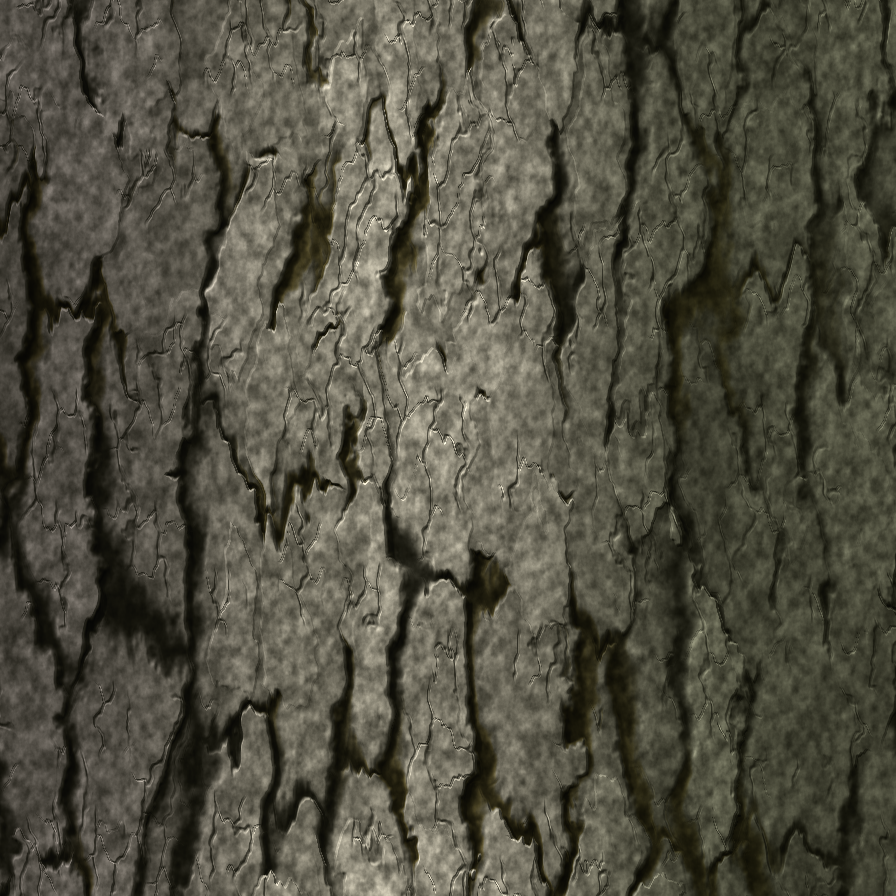
A Shadertoy shader for this texture:

```glsl
// Old tree bark: long, ragged vertical plates and flakes parted by dark furrows.
// Layers of stretched cellular noise, warped by value noise, build a height
// field, which is then lit from the upper left and tinted by depth.

const vec2  PLATE_GRID   = vec2(13.0, 3.2);   // plates across and up
const vec2  FLAKE_GRID   = vec2(17.0, 5.0);   // raised flakes on the plates
const vec2  SPLIT_GRID   = vec2(34.0, 13.0);  // fine broken splits
const float TOP_TIGHTNESS = 6.0;              // upper ends merge with the plate above
const float END_TIGHTNESS = 2.2;              // lower ends break off in a dark gap
const float SOFT_FLANK   = 0.48;              // width of the left flank
const float CRISP_FLANK  = 0.20;              // width of the right flank
const vec2  LUMP_SCALE   = vec2(52.0, 36.0);
const vec2  GRIT_SCALE   = vec2(125.0, 95.0);
const vec2  SHADOW_STEP  = vec2(-0.007, 0.008);
const float SLOPE_STEP   = 0.0022;
const float SLOPE_GAIN   = 2.1;
const float FURROW_TONE  = 0.075;
const float PLATE_TONE   = 0.37;
const vec3  OLIVE        = vec3(1.10, 1.00, 0.55);
const vec3  MOSS_GREY    = vec3(0.96, 1.00, 0.93);
const vec3  COOL_GREY    = vec3(1.00, 0.98, 1.05);

float hash(vec2 p) {
    vec3 q = fract(p.xyx * 0.1031);
    q += dot(q, q.yzx + 33.33);
    return fract((q.x + q.y) * q.z);
}

float noise(vec2 p) {
    vec2 i = floor(p), f = fract(p);
    f = f * f * (3.0 - 2.0 * f);
    return mix(mix(hash(i), hash(i + vec2(1, 0)), f.x),
               mix(hash(i + vec2(0, 1)), hash(i + vec2(1, 1)), f.x), f.y);
}

float fbm(vec2 p) {
    float sum = 0.0, weight = 0.533;
    for (int i = 0; i < 4; i++) {
        sum += weight * noise(p);
        p = mat2(0.96, 0.28, -0.28, 0.96) * p * 2.03 + 17.3;
        weight *= 0.5;
    }
    return sum;
}

// Seed of a cell; each column is slid by its own amount. Returns xy, id in z.
vec3 cellSeed(vec2 p, vec2 offset) {
    float column = floor(p.x) + offset.x;
    float slide = hash(vec2(column, 91.0)) * 5.0;
    vec2 cell = vec2(column, floor(p.y + slide) + offset.y);
    vec2 jitter = vec2(hash(cell + 7.1), hash(cell + 43.7)) - 0.5;
    return vec3(cell + 0.5 + jitter * vec2(0.7, 0.8) - vec2(0.0, slide), hash(cell + 71.9));
}

// x: distance to the cell edge, y: random id, z: side of the seed.
vec3 plates(vec2 p) {
    float nearest = 9.0, edge = 9.0;
    vec3 home = vec3(0.0);
    vec2 homeOffset = vec2(0.0);
    for (int i = -1; i <= 1; i++)
    for (int j = -1; j <= 1; j++) {
        vec3 seed = cellSeed(p, vec2(i, j));
        float d = length(seed.xy - p);
        if (d < nearest) { nearest = d; home = seed; homeOffset = vec2(i, j); }
    }
    for (int i = -1; i <= 1; i++)
    for (int j = -1; j <= 1; j++) {
        vec2 offset = vec2(i, j);
        if (offset == homeOffset) continue;
        float gap = length(cellSeed(p, offset).xy - p) - nearest;
        if (offset.x == homeOffset.x) gap *= offset.y > homeOffset.y ? TOP_TIGHTNESS : END_TIGHTNESS;
        edge = min(edge, gap);
    }
    return vec3(edge, home.z, p.x - home.x);
}

float barkHeight(vec2 p) {
    // Wandering ridges with ragged sides and torn ends
    vec2 q = p;
    q.x += 0.060 * (noise(p * vec2(5.0, 3.5)) - 0.5) + 0.040 * (fbm(p * vec2(32.0, 20.0)) - 0.5);
    q.y += 0.130 * (fbm(p * vec2(38.0, 10.0) + 5.0) - 0.5);

    // Plates: soft left flank, crisp right flank
    vec3 plate = plates(q * PLATE_GRID + 3.0);
    float edge = plate.x + 0.22 * (fbm(p * vec2(17.0, 9.0) + 60.0) - 0.5);
    float flank = mix(SOFT_FLANK, CRISP_FLANK, smoothstep(-0.25, 0.25, plate.z));
    float top = smoothstep(0.0, flank, edge) * (0.70 + 0.32 * plate.y);

    // Some cells of a second layer stand out as flakes
    vec3 flake = plates(q * FLAKE_GRID + 40.0);
    float raised = smoothstep(0.03, 0.19, flake.x) * step(0.50, flake.y);
    top = max(top, raised * (0.45 + 0.55 * flake.y));

    // Short splits, present in patches only
    float split = 1.0 - smoothstep(0.02, 0.13, plates(q * SPLIT_GRID + 70.0).x);
    top -= 0.34 * split * smoothstep(0.45, 0.60, noise(p * vec2(24.0, 15.0) + 31.0)) * top;

    // The right side of the trunk is shallower
    top = mix(top, 0.18 + 0.68 * top, smoothstep(0.62, 0.82, p.x));
    return top + 0.46 * (fbm(p * LUMP_SCALE) - 0.5);
}

void mainImage(out vec4 fragColor, in vec2 fragCoord) {
    vec2 p = fragCoord / iResolution.y;
    float h = barkHeight(p);
    float riseX = barkHeight(p + vec2(SLOPE_STEP, 0.0)) - h;
    float riseY = barkHeight(p + vec2(0.0, SLOPE_STEP)) - h;
    float shadow = clamp(barkHeight(p + SHADOW_STEP) - h - 0.08, 0.0, 0.7);

    // Depth, slope, cast shadow and grit
    float depth = clamp(h, 0.0, 1.1);
    float tone = FURROW_TONE + PLATE_TONE * depth;
    tone *= 1.0 + clamp(SLOPE_GAIN * (riseX - 0.9 * riseY), -0.55, 0.50);
    tone *= 1.0 - 0.70 * shadow;
    tone *= 1.0 + 1.0 * (fbm(p * GRIT_SCALE + 9.0) - 0.5);

    // Bright middle of the trunk, dim flanks
    float across = (p.x - 0.45) / 0.23;
    tone *= 0.78 + 0.44 * exp(-across * across) + 0.20 * (noise(p * 4.0 + 12.0) - 0.5);

    // Warm grey bark, olive furrows, cool left and mossy right flank
    vec3 color = vec3(tone, 0.968 * tone, max(0.90 * tone - 0.028, 0.50 * tone));
    float olive = (1.0 - smoothstep(0.15, 0.55, depth)) * smoothstep(0.45, 0.7, noise(p * vec2(9.0, 3.0) + 80.0));
    color *= mix(vec3(1.0), OLIVE, 0.8 * olive);
    color *= mix(COOL_GREY, vec3(1.0), smoothstep(0.05, 0.35, p.x));
    color *= mix(vec3(1.0), MOSS_GREY, smoothstep(0.55, 0.85, p.x));
    fragColor = vec4(clamp(color + 0.008, 0.0, 1.0), 1.0);
}
```
